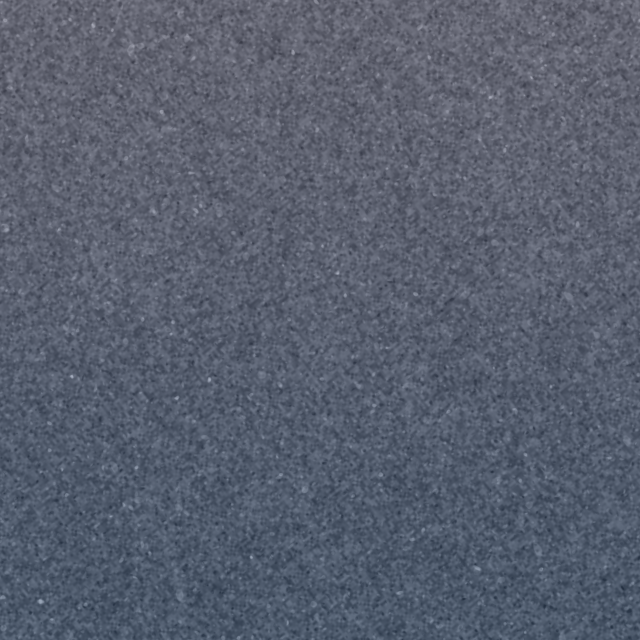
A Shadertoy shader for this texture:

```glsl
const vec3 SLATE_BLUE = vec3(0.292, 0.344, 0.414);
const vec3 SLATE_MID  = vec3(0.338, 0.368, 0.432);
const vec3 WARM_GREY  = vec3(0.392, 0.398, 0.448);
const vec3 GRAIN_TINT = vec3(1.0, 1.0, 1.02);

// Integer hash returning a value in 0..1
float hash(ivec2 cell, int seed) {
    uvec2 q = uvec2(cell) * uvec2(1597u, 3812u) + uint(seed) * 7919u;
    uint n = (q.x ^ (q.y * 40503u)) * 26699u;
    n = (n ^ (n >> 15)) * 73471u;
    n = (n ^ (n >> 13)) * 50021u;
    n ^= n >> 16;
    return float(n & 65535u) / 65535.0;
}

// Smooth value noise centred on zero
float noise(vec2 p, int seed) {
    ivec2 i = ivec2(floor(p));
    vec2 f = fract(p);
    f = f * f * (3.0 - 2.0 * f);
    float low = mix(hash(i, seed), hash(i + ivec2(1, 0), seed), f.x);
    float high = mix(hash(i + ivec2(0, 1), seed), hash(i + ivec2(1, 1), seed), f.x);
    return mix(low, high, f.y) - 0.5;
}

vec2 rotate(vec2 p, float angle) {
    float c = cos(angle), s = sin(angle);
    return vec2(c * p.x - s * p.y, s * p.x + c * p.y);
}

// Layered grain from faint mottling down to fine sand
float grain(vec2 p) {
    float sum = 0.018 * noise(rotate(p, 0.4) * 7.0, 1);
    sum += 0.016 * noise(rotate(p, 1.1) * 24.0, 2);
    sum += 0.024 * noise(rotate(p, 0.7) * 65.0, 3);
    sum += 0.072 * noise(rotate(p, 0.3) * 145.0, 4);
    sum += 0.142 * noise(rotate(p, 0.9) * 235.0, 5);
    return sum;
}

// Scattered, randomly turned oval specks; radius is in canvas units
float specks(vec2 p, float density, float chance, float radius, float blur, int seed) {
    vec2 g = p * density;
    ivec2 home = ivec2(floor(g));
    float cover = 0.0;
    for (int y = -1; y <= 1; y++) {
        for (int x = -1; x <= 1; x++) {
            ivec2 cell = home + ivec2(x, y);
            if (hash(cell, seed) > chance) continue;
            vec2 centre = vec2(cell) + vec2(hash(cell, seed + 1), hash(cell, seed + 2));
            vec2 d = rotate((g - centre) / density, 6.2832 * hash(cell, seed + 3));
            d.x *= mix(0.5, 1.0, hash(cell, seed + 4));
            float size = radius * mix(0.5, 1.0, hash(cell, seed + 5));
            float edge = 1.0 - smoothstep(size - blur, size + blur, length(d));
            cover = max(cover, edge * mix(0.3, 1.0, hash(cell, seed + 6)));
        }
    }
    return cover;
}

// Cool blue at the foot fading to warm grey at the top
vec3 backdrop(float height) {
    vec3 lower = mix(SLATE_BLUE, SLATE_MID, smoothstep(-0.15, 0.65, height));
    return mix(lower, WARM_GREY, smoothstep(0.25, 1.1, height));
}

void mainImage(out vec4 fragColor, in vec2 fragCoord) {
    vec2 p = fragCoord / iResolution.y;
    float blur = max(0.0014, 0.7 / iResolution.y);

    // Uneven outlines for the specks
    vec2 warp = 0.002 * vec2(noise(p * 190.0, 6), noise(p * 190.0, 7));
    vec2 q = p + warp;

    vec3 color = backdrop(p.y + 0.05 * noise(p * 3.0, 8));
    color += GRAIN_TINT * grain(p);

    // Dark pits, pale grains and a few bright chips
    color -= 0.085 * specks(q, 90.0, 0.45, 0.0025, blur, 20);
    color += 0.105 * specks(q, 85.0, 0.45, 0.0024, blur, 40);
    color += 0.100 * specks(q, 24.0, 0.25, 0.0058, blur, 60);
    color += 0.190 * specks(q, 26.0, 0.25, 0.0030, blur, 80);

    fragColor = vec4(clamp(color, 0.0, 1.0), 1.0);
}
```
